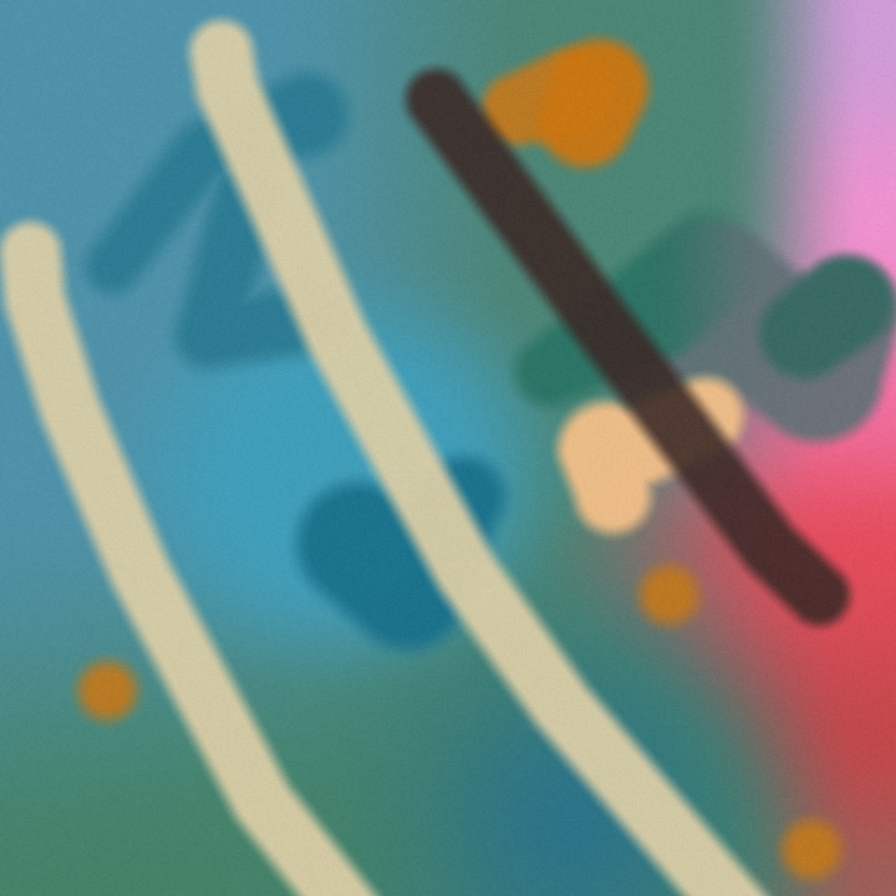
This background is drawn by a WebGL 2 fragment shader. Its source:

```glsl
#version 300 es
precision highp float;
// Soft abstract painting: blurred colour glows form the ground, then tapered
// capsules with feathered edges lay down leaves, dots and long brush strokes.
// Positions are in canvas units, origin at the lower left.
uniform vec2 u_resolution;
out vec4 fragColor;

float hash(vec2 p) {
  vec3 q = fract(vec3(p.xyx) * 0.1031);
  q += dot(q, q.yzx + 33.33);
  return fract((q.x + q.y) * q.z);
}

float glow(vec2 p, vec2 centre, vec2 radius) {
  vec2 d = (p - centre) / radius;
  return exp(-dot(d, d));
}

// Distance to a capsule whose radius runs from ra to rb
float capsule(vec2 p, vec2 a, vec2 b, float ra, float rb) {
  vec2 ab = b - a;
  float h = clamp(dot(p - a, ab) / dot(ab, ab), 0.0, 1.0);
  return length(p - a - ab * h) - mix(ra, rb, h);
}

// Feathered layer of paint over the colour below
vec3 paint(vec3 below, vec3 colour, float opacity, float d, float feather) {
  return mix(below, colour, opacity * (1.0 - smoothstep(-feather, feather, d)));
}

// Warm column on the right, from brown up to lilac
vec3 warmColumn(float y) {
  vec3 c = mix(vec3(0.62, 0.37, 0.34), vec3(0.76, 0.28, 0.29), smoothstep(0.0, 0.18, y));
  c = mix(c, vec3(0.89, 0.30, 0.36), smoothstep(0.15, 0.40, y));
  c = mix(c, vec3(0.94, 0.43, 0.62), smoothstep(0.38, 0.56, y));
  c = mix(c, vec3(0.93, 0.57, 0.81), smoothstep(0.53, 0.76, y));
  return mix(c, vec3(0.81, 0.61, 0.84), smoothstep(0.75, 0.95, y));
}

vec3 ground(vec2 p) {
  vec3 c = vec3(0.31, 0.57, 0.66);
  c = mix(c, vec3(0.30, 0.52, 0.46), smoothstep(0.28, 0.62, p.x));
  c = mix(c, vec3(0.27, 0.51, 0.41), (1.0 - smoothstep(0.0, 0.46, p.y - 0.12 * p.x)));
  // Warm side, bulging leftwards below the middle
  float bulge = exp(-pow((p.y - 0.38) / 0.17, 2.0));
  float start = 0.80 - 0.22 * bulge;
  float warmth = smoothstep(start, start + 0.17 + 0.17 * bulge, p.x);
  c = mix(c, warmColumn(p.y), warmth);
  // Cyan pool and deep blue foot
  float pool = length((p - vec2(0.385, 0.47)) / vec2(0.23, 0.21));
  c = mix(c, vec3(0.25, 0.62, 0.73), 0.95 * (1.0 - smoothstep(0.5, 1.25, pool)));
  return mix(c, vec3(0.17, 0.45, 0.54), 0.95 * glow(p, vec2(0.64, 0.08), vec2(0.17, 0.19)));
}

vec3 leaves(vec3 c, vec2 p) {
  // Blue leaves at the upper left
  float d = capsule(p, vec2(0.126, 0.703), vec2(0.225, 0.830), 0.030, 0.033);
  d = min(d, capsule(p, vec2(0.225, 0.830), vec2(0.342, 0.872), 0.033, 0.046));
  d = min(d, capsule(p, vec2(0.232, 0.625), vec2(0.275, 0.785), 0.036, 0.036));
  d = min(d, capsule(p, vec2(0.232, 0.625), vec2(0.335, 0.643), 0.036, 0.038));
  c = paint(c, vec3(0.17, 0.48, 0.57), 0.95, d, 0.016);
  // Dark blue blob inside the pool
  d = capsule(p, vec2(0.400, 0.393), vec2(0.455, 0.338), 0.068, 0.063);
  d = min(d, capsule(p, vec2(0.455, 0.355), vec2(0.518, 0.445), 0.068, 0.045));
  c = paint(c, vec3(0.10, 0.44, 0.54), 0.95, d, 0.016);
  // Grey veil, then the two green leaves on it
  d = capsule(p, vec2(0.795, 0.680), vec2(0.912, 0.580), 0.075, 0.073);
  d = min(d, capsule(p, vec2(0.912, 0.580), vec2(0.945, 0.650), 0.073, 0.060));
  d = min(d, capsule(p, vec2(0.700, 0.625), vec2(0.875, 0.640), 0.055, 0.060));
  c = paint(c, vec3(0.38, 0.44, 0.46), 0.92, d, 0.012);
  d = capsule(p, vec2(0.613, 0.585), vec2(0.730, 0.655), 0.038, 0.058);
  d = min(d, capsule(p, vec2(0.730, 0.655), vec2(0.795, 0.710), 0.058, 0.057));
  float fade = 1.0 - smoothstep(0.72, 0.86, p.x);
  c = paint(c, vec3(0.16, 0.45, 0.39), 0.9 * fade, d, 0.014);
  d = capsule(p, vec2(0.898, 0.628), vec2(0.945, 0.663), 0.050, 0.052);
  return paint(c, vec3(0.21, 0.41, 0.38), 0.92, d, 0.012);
}

vec3 warmSpots(vec3 c, vec2 p) {
  vec3 ochre = vec3(0.75, 0.47, 0.12);
  float d = capsule(p, vec2(0.578, 0.878), vec2(0.635, 0.895), 0.040, 0.050);
  c = paint(c, ochre, 0.95, d, 0.012);
  d = capsule(p, vec2(0.669, 0.902), vec2(0.653, 0.866), 0.054, 0.052);
  c = paint(c, vec3(0.79, 0.46, 0.07), 0.95, d, 0.013);
  // Peach petals
  d = capsule(p, vec2(0.677, 0.497), vec2(0.684, 0.447), 0.054, 0.042);
  d = min(d, capsule(p, vec2(0.690, 0.492), vec2(0.787, 0.536), 0.046, 0.042));
  c = paint(c, vec3(0.93, 0.74, 0.53), 0.98, d, 0.012);
  // Small loose dots
  vec2 dots[3] = vec2[](vec2(0.120, 0.229), vec2(0.747, 0.336), vec2(0.906, 0.052));
  for (int i = 0; i < 3; i++)
    c = paint(c, ochre, 0.95, length(p - dots[i]) - 0.032, 0.015);
  return c;
}

vec3 strokes(vec3 c, vec2 p) {
  vec2 upper[6] = vec2[](vec2(0.247, 0.942), vec2(0.254, 0.902), vec2(0.376, 0.625),
    vec2(0.520, 0.362), vec2(0.627, 0.212), vec2(0.835, -0.03));
  vec2 lower[6] = vec2[](vec2(0.034, 0.718), vec2(0.039, 0.665), vec2(0.078, 0.544),
    vec2(0.156, 0.362), vec2(0.293, 0.105), vec2(0.400, -0.03));
  vec2 dark[4] = vec2[](vec2(0.487, 0.889), vec2(0.677, 0.631), vec2(0.860, 0.388), vec2(0.914, 0.336));
  float cream = 1.0, umber = 1.0;
  for (int i = 0; i < 5; i++) {
    cream = min(cream, capsule(p, upper[i], upper[i + 1], 0.035, 0.035));
    cream = min(cream, capsule(p, lower[i], lower[i + 1], 0.034, 0.034));
    if (i < 3) umber = min(umber, capsule(p, dark[i], dark[i + 1], 0.034, 0.034));
  }
  c = paint(c, vec3(0.85, 0.80, 0.65), 0.95, cream, 0.011);
  return paint(c, vec3(0.23, 0.16, 0.15), 0.88, umber, 0.011);
}

void main() {
  vec2 p = gl_FragCoord.xy / u_resolution;
  vec3 c = strokes(warmSpots(leaves(ground(p), p), p), p);
  // Fine canvas grain
  c += (hash(floor(p * 512.0)) - 0.5) * 0.02;
  fragColor = vec4(c, 1.0);
}
```
